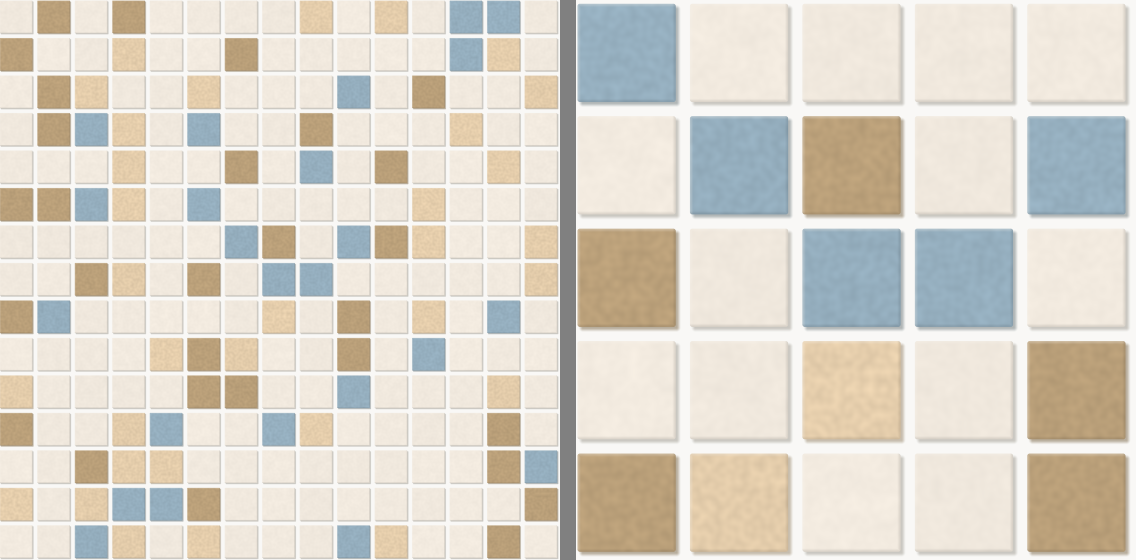
Left: the whole. Right: its middle third, enlarged.
A Shadertoy shader for this pattern:

```glsl
// Square mosaic tiles in cream with scattered tan, brown and blue accents.
// Each row ranks its tiles by hash and colours the lowest ranks, so accents stay
// evenly spread; box distances give bevels and shadows, gradient noise the grain.

const float TILES = 14.94;            // tiles across the canvas height
const int ROW_LENGTH = 15;            // tiles ranked together in one row
const vec2 GRID_SHIFT = vec2(0.04, 0.02);
const vec2 FACE_CENTER = vec2(-0.03);
const float FACE_HALF = 0.437;
const float CORNER = 0.022;
const vec2 SHADOW_SHIFT = vec2(0.028);
const float SHADOW_BLUR = 0.022;
const float BEVEL_WIDTH = 0.035;

const vec3 GROUT = vec3(0.975, 0.973, 0.965);
const vec3 SHADOW = vec3(0.79, 0.78, 0.755);
const vec3 CREAM = vec3(0.946, 0.915, 0.872);
const vec3 TAN = vec3(0.894, 0.802, 0.670);
const vec3 BROWN = vec3(0.728, 0.625, 0.475);
const vec3 BLUE = vec3(0.585, 0.685, 0.748);
const vec3 ACCENTS_PER_ROW = vec3(2.2, 1.93, 1.53); // tan, brown, blue

float hash(vec2 cell) {
    uvec2 k = uvec2(ivec2(cell) + 4096);
    uint h = k.x * 1597334677u ^ k.y * 3812015801u;
    h = (h ^ (h >> 16)) * 2146121005u;
    h = (h ^ (h >> 15)) * 2221713035u;
    return float((h ^ (h >> 16)) >> 8) / 16777216.0;
}

float cornerSlope(vec2 cell, vec2 offset) {
    float angle = 6.2831853 * hash(cell);
    return dot(vec2(cos(angle), sin(angle)), offset);
}

float gradientNoise(vec2 p) {
    vec2 i = floor(p), f = fract(p), e = vec2(1.0, 0.0);
    vec2 u = f * f * f * (f * (f * 6.0 - 15.0) + 10.0);
    float low = mix(cornerSlope(i, f), cornerSlope(i + e, f - e), u.x);
    float high = mix(cornerSlope(i + e.yx, f - e.yx), cornerSlope(i + 1.0, f - 1.0), u.x);
    return mix(low, high, u.y);
}

float roundedBox(vec2 p, float halfSize, float radius) {
    vec2 d = abs(p) - halfSize + radius;
    return length(max(d, 0.0)) + min(max(d.x, d.y), 0.0) - radius;
}

// Rank of this tile among the hashes of its row decides the glaze.
vec3 tileColor(vec2 cell) {
    float own = hash(cell);
    float start = floor(cell.x / float(ROW_LENGTH)) * float(ROW_LENGTH);
    float rank = 0.0;
    for (int i = 0; i < ROW_LENGTH; i++)
        rank += hash(vec2(start + float(i), cell.y)) < own ? 1.0 : 0.0;

    float jitter = hash(vec2(start + 331.0, cell.y));
    float tanEnd = ACCENTS_PER_ROW.x;
    float brownEnd = tanEnd + ACCENTS_PER_ROW.y;
    float blueEnd = brownEnd + ACCENTS_PER_ROW.z;
    if (rank < floor(tanEnd + jitter)) return TAN;
    if (rank < floor(brownEnd + jitter)) return BROWN;
    if (rank < floor(blueEnd + jitter)) return BLUE;
    return CREAM;
}

void mainImage(out vec4 fragColor, in vec2 fragCoord) {
    // Grid coordinates run downward from the top left.
    vec2 uv = fragCoord / iResolution.y;
    vec2 grid = vec2(uv.x, 1.0 - uv.y) * TILES + GRID_SHIFT;
    vec2 cell = floor(grid);
    vec2 p = fract(grid) - 0.5 - FACE_CENTER;
    float pixel = TILES / iResolution.y;

    vec3 base = tileColor(cell);
    float accent = smoothstep(0.05, 0.15, CREAM.b - base.b);

    // Soft shadow on the grout, below and right of the face.
    float shadowDist = roundedBox(p - SHADOW_SHIFT, FACE_HALF, CORNER);
    float blur = max(SHADOW_BLUR, 0.6 * pixel);
    vec3 shade = mix(SHADOW, base * 0.85, 0.4 * accent);
    vec3 color = mix(GROUT, shade, 1.0 - smoothstep(-blur, blur, shadowDist));

    // Cloudy mottling and fine stone grain, stronger on the accents.
    vec2 seed = cell * 7.31;
    float mottle = gradientNoise(grid * 4.5 + seed);
    float grain = gradientNoise(grid * 13.0 + seed);
    vec3 face = base * (1.0 + mix(0.018, 0.030, accent) * mottle
                            + mix(0.016, 0.060, accent) * grain);
    face *= 1.0 + 0.016 * (hash(cell + 577.0) - 0.5);

    // Bevel: lit top and left rims, shaded bottom and right rims.
    vec2 lit = smoothstep(FACE_HALF - BEVEL_WIDTH, FACE_HALF, -p);
    vec2 dim = smoothstep(FACE_HALF - BEVEL_WIDTH, FACE_HALF, p);
    face = mix(face, vec3(0.97, 0.955, 0.93), 0.3 * max(lit.x, lit.y));
    face *= 1.0 - 0.10 * max(dim.x, dim.y);

    float faceDist = roundedBox(p, FACE_HALF, CORNER);
    color = mix(color, face, 1.0 - smoothstep(-0.6 * pixel, 0.6 * pixel, faceDist));
    fragColor = vec4(color, 1.0);
}
```
